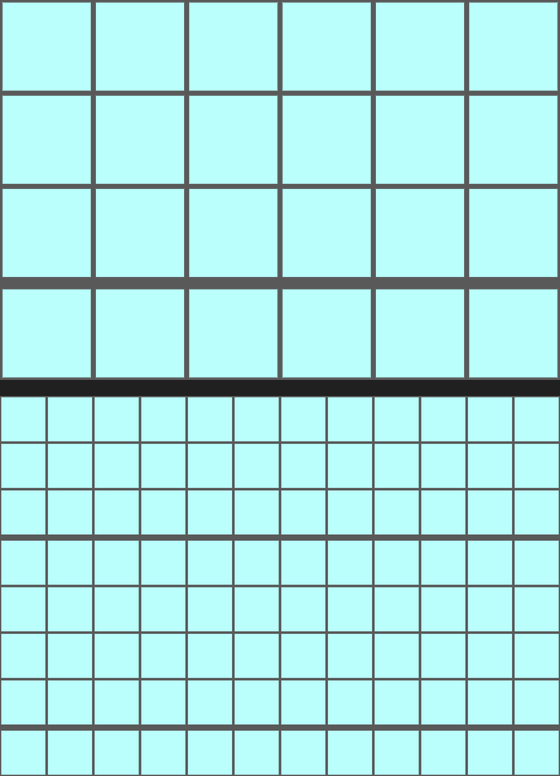
Top, the tile; bottom, the same tile 2 across and 2 down.
Write a WebGL 2 fragment shader that draws this pattern.

```glsl
#version 300 es
precision highp float;
// Pale aqua square tiles in grey grout, six by four, with one wider joint above the bottom row.

uniform vec2 u_resolution;
out vec4 fragColor;

// All lengths are in tile pitches.
const vec2 REPEATS = vec2(6.0, 4.0);
const float EXTRA_JOINT = 0.078125;
const float JOINT_ROW = 1.0;
const float HALF_GROUT = 0.0275;
const float EDGE_SOFTNESS = 0.008;

const vec3 TILE_COLOR = vec3(0.73, 1.00, 0.99);
const vec3 GROUT_COLOR = vec3(0.35);

// Collapses a strip of the given width above a row line onto that line.
float collapseStrip(float y, float row, float width) {
    return min(y, max(row, y - width));
}

// Distance from a point to the nearest line of the unit grid.
float gridDistance(vec2 p) {
    vec2 cell = fract(p);
    vec2 toLine = min(cell, 1.0 - cell);
    return min(toLine.x, toLine.y);
}

// Tile coverage: 0 in the grout, 1 inside a tile.
float tileMask(float lineDistance, float halfWidth, float softness) {
    return smoothstep(halfWidth - softness, halfWidth + softness, lineDistance);
}

void main() {
    // Canvas position, with the wide joint included in the height.
    vec2 span = REPEATS + vec2(0.0, EXTRA_JOINT);
    vec2 p = gl_FragCoord.xy / u_resolution * span;
    p.y = collapseStrip(p.y, JOINT_ROW, EXTRA_JOINT);

    // Edges stay smooth even when a pixel is wider than the soft rim.
    vec2 pixel = span / u_resolution;
    float softness = max(EDGE_SOFTNESS, 0.6 * max(pixel.x, pixel.y));

    float tile = tileMask(gridDistance(p), HALF_GROUT, softness);
    fragColor = vec4(mix(GROUT_COLOR, TILE_COLOR, tile), 1.0);
}
```
